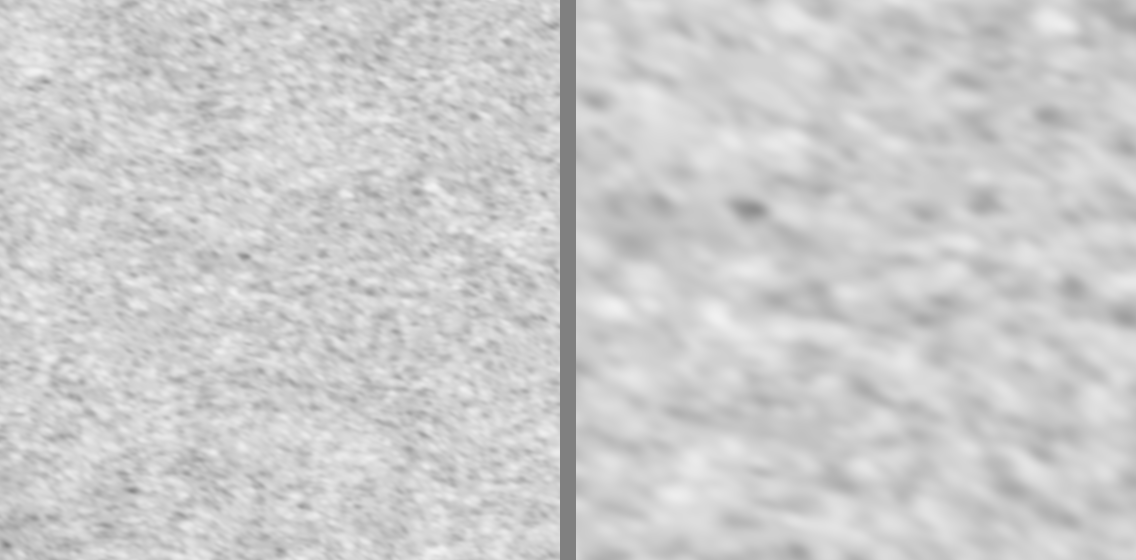
Left: the whole. Right: its middle third, enlarged.
Write a three.js fragment shader that draws this texture.

```glsl
varying vec2 vUv;

const float BASE_GREY = 0.811;
const float GRAIN_TILT = -0.27;

vec2 rotate(vec2 p, float angle) {
  float c = cos(angle);
  float s = sin(angle);
  return vec2(c * p.x + s * p.y, c * p.y - s * p.x);
}

vec3 hash3(vec2 cell, float seed) {
  vec3 q = vec3(dot(cell, vec2(127.1, 311.7)),
                dot(cell, vec2(269.5, 183.3)),
                dot(cell, vec2(419.2, 371.9)));
  return fract(sin(q + seed * 17.3) * 43758.54);
}

// Cellular noise: one soft light or dark spot at a random place per cell
float spotNoise(vec2 p, float seed) {
  vec2 cell = floor(p);
  float sum = 0.0;
  for (int y = -1; y <= 1; y++) {
    for (int x = -1; x <= 1; x++) {
      vec2 id = cell + vec2(float(x), float(y));
      vec3 rnd = hash3(id, seed);
      vec2 toSpot = id + rnd.xy - p;
      float falloff = max(0.0, 1.0 - dot(toSpot, toSpot));
      sum += (rnd.z * 2.0 - 1.0) * falloff * falloff * falloff;
    }
  }
  return sum;
}

// Stretched spots aligned with a tilted direction
float grain(vec2 uv, float tilt, vec2 frequency, float seed) {
  return spotNoise(rotate(uv, tilt) * frequency + 50.0, seed);
}

// Faint shade along the left edge, deepest in the lower corner
float edgeShade(vec2 uv) {
  float side = 1.0 - smoothstep(0.0, 0.04, uv.x);
  float corner = 1.0 - smoothstep(0.0, 0.28, length(uv));
  return 0.025 * side + 0.06 * corner;
}

void main() {
  // Gentle bending keeps the grain direction from looking ruled
  vec2 bend = 0.004 * vec2(sin(vUv.y * 23.0 + vUv.x * 9.0),
                           sin(vUv.x * 19.0 - vUv.y * 13.0));
  vec2 uv = vUv + bend;

  // Broad clouds, main grains and fine flecks
  float tone = 0.042 * grain(uv, GRAIN_TILT, vec2(10.0, 14.0), 1.0);
  tone += 0.095 * grain(uv, GRAIN_TILT, vec2(42.0, 78.0), 2.0);
  tone += 0.052 * grain(uv, GRAIN_TILT - 0.12, vec2(72.0, 125.0), 3.0);

  // Deepen the darks and compress the lights
  tone -= 1.4 * tone * tone;

  float grey = BASE_GREY + tone - edgeShade(vUv);
  gl_FragColor = vec4(vec3(clamp(grey, 0.0, 1.0)), 1.0);
}
```
